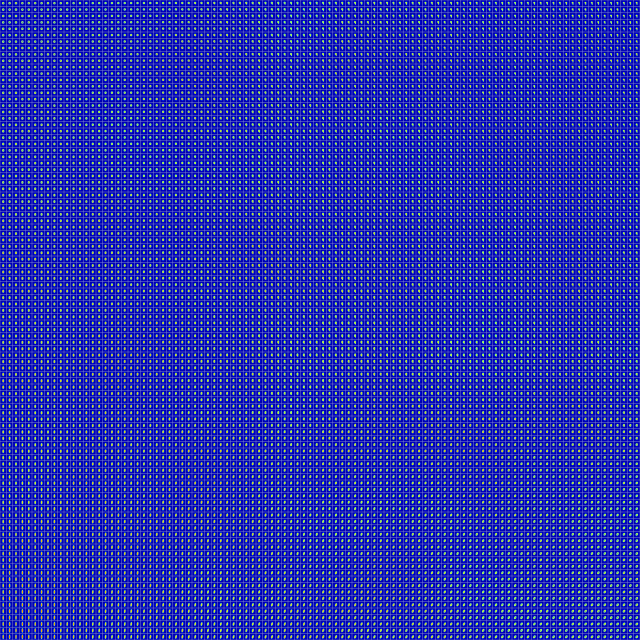
Reproduce this pattern procedurally as a three.js fragment shader.

```glsl
varying vec2 vUv;

const float REPEATS = 100.0;
const int SAMPLES = 6;
const float GRID_WIDTH = 0.08;
const vec3 GRID_COLOR = vec3(0.48, 0.52, 0.82);

vec2 hashGradient(vec2 p) {
  float angle = 6.2832 * fract(sin(dot(p, vec2(127.1, 311.7))) * 4375.85);
  return vec2(cos(angle), sin(angle));
}

float gradientNoise(vec2 p) {
  vec2 i = floor(p);
  vec2 f = fract(p);
  vec2 u = f * f * (3.0 - 2.0 * f);
  float a = dot(hashGradient(i), f);
  float b = dot(hashGradient(i + vec2(1.0, 0.0)), f - vec2(1.0, 0.0));
  float c = dot(hashGradient(i + vec2(0.0, 1.0)), f - vec2(0.0, 1.0));
  float d = dot(hashGradient(i + 1.0), f - 1.0);
  return mix(mix(a, b, u.x), mix(c, d, u.x), u.y);
}

vec2 rotate(vec2 p, float angle) {
  float c = cos(angle);
  float s = sin(angle);
  return vec2(c * p.x - s * p.y, s * p.x + c * p.y);
}

float segmentDistance(vec2 p, vec2 a, vec2 b) {
  vec2 ab = b - a;
  float t = clamp(dot(p - a, ab) / max(dot(ab, ab), 0.0001), 0.0, 1.0);
  return length(p - a - ab * t);
}

float ringDistance(vec2 p, vec2 radii) {
  return abs(length(p / radii) - 1.0) * min(radii.x, radii.y);
}

// Blue to cyan, yellow and red
vec3 heatColor(float heat) {
  return clamp(1.5 - abs(4.0 * heat - vec3(3.0, 2.0, 1.0)), 0.0, 1.0);
}

// Heat of a looped blob with a tail, morphing over the sheet
float blobHeat(vec2 p, vec2 place, float variation) {
  float tailAmount = smoothstep(0.0, 0.5, place.x) * smoothstep(0.0, 0.5, place.y);
  float lowerRight = place.x * (1.0 - place.y);
  float upperLeft = place.y * (1.0 - place.x);
  float lowerLeft = (1.0 - place.x) * (1.0 - place.y);
  float upperRight = place.x * place.y;

  // Round at upper left, slanted at lower right, narrow at lower left
  vec2 radii = vec2(0.13, 0.13) * upperLeft + vec2(0.12, 0.16) * lowerRight
             + vec2(0.05, 0.15) * lowerLeft + vec2(0.07, 0.06) * upperRight;
  vec2 head = vec2(-0.03, 0.07) * tailAmount;
  float loopDist = ringDistance(rotate(p - head, 0.7 * lowerRight), radii);

  vec2 tailStart = head + vec2(radii.x, 0.0);
  vec2 tailEnd = mix(tailStart, vec2(0.03, -0.2), tailAmount);
  float dist = min(loopDist, segmentDistance(p, tailStart, tailEnd));

  float core = 1.0 - smoothstep(0.015, 0.105, dist);
  float halo = exp(-dot(p, p) / 0.07);
  float peak = 0.56 + 0.1 * variation + 0.08 * lowerLeft;
  return 0.045 + 0.06 * halo + peak * core;
}

vec3 tileColor(vec2 gridPos) {
  vec2 cell = floor(gridPos);
  vec2 local = fract(gridPos) - 0.5;
  float variation = gradientNoise(cell * 0.07 + 0.3);
  vec3 color = heatColor(blobHeat(local, cell / REPEATS, variation));

  // Thin pale rule between tiles
  float edge = 0.5 - max(abs(local.x), abs(local.y));
  float rule = 1.0 - smoothstep(GRID_WIDTH * 0.35, GRID_WIDTH * 0.65, edge);
  return mix(color, GRID_COLOR, rule);
}

void main() {
  vec2 footprint = fwidth(vUv);
  vec3 total = vec3(0.0);

  // Average samples over the footprint for smooth edges
  for (int y = 0; y < SAMPLES; y++) {
    for (int x = 0; x < SAMPLES; x++) {
      vec2 offset = (vec2(float(x), float(y)) + 0.5) / float(SAMPLES) - 0.5;
      total += tileColor((vUv + offset * footprint) * REPEATS);
    }
  }
  gl_FragColor = vec4(total / float(SAMPLES * SAMPLES), 1.0);
}
```
